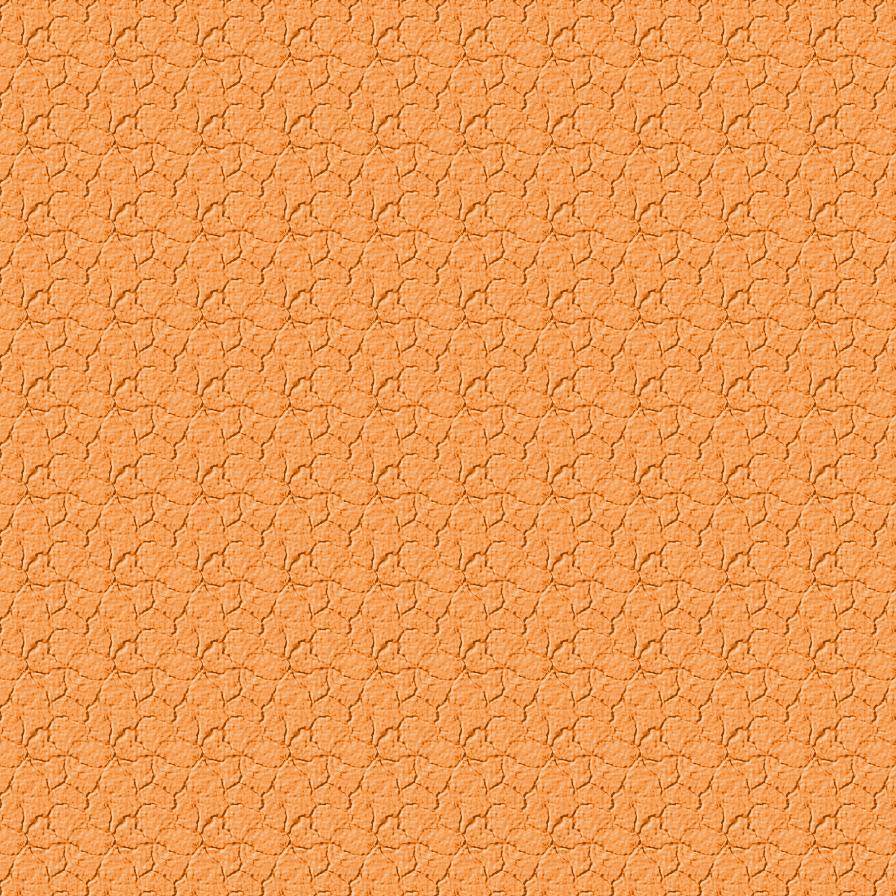
This texture is drawn by a Shadertoy shader. Its source:

```glsl
const float REPEATS = 10.24;
const vec3 GROOVE = vec3(0.54, 0.26, 0.05);
const vec3 BROWN = vec3(0.79, 0.40, 0.06);
const vec3 ORANGE = vec3(0.94, 0.505, 0.14);
const vec3 PEACH = vec3(0.975, 0.735, 0.525);

vec2 hash2(vec2 p) {
    vec2 k = vec2(dot(p, vec2(127.1, 311.7)), dot(p, vec2(269.5, 183.3)));
    return fract(sin(k) * 43758.55);
}

// Lattice index wrapped to the repeating tile
vec2 wrapCell(vec2 cell, float count) {
    return floor(mod(cell + 0.5, count));
}

float cornerSlope(vec2 cell, vec2 corner, vec2 f, float count, float seed) {
    vec2 h = hash2(wrapCell(cell + corner, count) + seed);
    float angle = 6.2832 * h.x;
    return dot(vec2(cos(angle), sin(angle)), f - corner);
}

// Gradient noise with a whole number of cells per tile
float gradientNoise(vec2 tile, float count, float seed) {
    vec2 p = tile * count;
    vec2 i = floor(p);
    vec2 f = p - i;
    vec2 u = f * f * f * (f * (f * 6.0 - 15.0) + 10.0);
    float low = mix(cornerSlope(i, vec2(0, 0), f, count, seed),
                    cornerSlope(i, vec2(1, 0), f, count, seed), u.x);
    float high = mix(cornerSlope(i, vec2(0, 1), f, count, seed),
                     cornerSlope(i, vec2(1, 1), f, count, seed), u.x);
    return mix(low, high, u.y);
}

// Jittered site, with rows staggered so that borders do not line up
vec2 siteOffset(vec2 cell, vec2 neighbour, vec2 f, float count, float seed) {
    vec2 id = wrapCell(cell + neighbour, count);
    float stagger = mod(id.y, 3.0) / 3.0 - 0.333;
    return neighbour + vec2(stagger, 0.0) + 0.17 + 0.66 * hash2(id + seed) - f;
}

// Distance to the nearest border between plates, in tile units
float borderDistance(vec2 tile, float count, float seed) {
    vec2 p = tile * count;
    vec2 cell = floor(p);
    vec2 f = p - cell;
    vec2 nearest = vec2(8.0);
    for (int y = -1; y <= 1; y++)
    for (int x = -1; x <= 1; x++) {
        vec2 site = siteOffset(cell, vec2(x, y), f, count, seed);
        if (dot(site, site) < dot(nearest, nearest)) nearest = site;
    }
    float border = 8.0;
    for (int y = -2; y <= 2; y++)
    for (int x = -2; x <= 2; x++) {
        vec2 site = siteOffset(cell, vec2(x, y), f, count, seed);
        vec2 across = site - nearest;
        if (dot(across, across) > 0.0001)
            border = min(border, dot(0.5 * (site + nearest), normalize(across)));
    }
    return border / count;
}

vec2 warp(vec2 tile, float count, float amount, float seed) {
    return amount * vec2(gradientNoise(tile, count, seed),
                         gradientNoise(tile, count, seed + 17.0));
}

// Depth of the main cracks and of the faint hairlines
float crackDepth(vec2 tile) {
    vec2 bent = tile + warp(tile, 3.0, 0.13, 3.0) + warp(tile, 7.0, 0.05, 9.0)
              + warp(tile, 16.0, 0.03, 13.0);
    float strength = clamp(0.75 + 1.1 * gradientNoise(tile, 4.0, 31.0), 0.3, 1.0);
    float mainCrack = 1.0 - smoothstep(0.0, 0.03, borderDistance(bent, 3.0, 11.0));
    float patches = smoothstep(-0.2, 0.25, gradientNoise(tile, 4.0, 43.0));
    float hairline = 1.0 - smoothstep(0.0, 0.02, borderDistance(bent, 6.0, 23.0));
    return max(mainCrack * strength, 0.4 * hairline * patches);
}

float surfaceHeight(vec2 tile) {
    float grain = 0.85 * gradientNoise(tile, 9.0, 51.0)
                + 0.7 * gradientNoise(tile, 19.0, 67.0)
                + 0.65 * gradientNoise(tile, 34.0, 71.0);
    return grain - 1.5 * crackDepth(tile);
}

vec3 clayColor(float light) {
    vec3 color = mix(ORANGE, PEACH, clamp(0.5 + 0.5 * light, 0.0, 1.3));
    color = mix(color, BROWN, smoothstep(0.65, 1.2, -light));
    return mix(color, GROOVE, smoothstep(1.2, 2.0, -light));
}

void mainImage(out vec4 fragColor, in vec2 fragCoord) {
    vec2 uv = fragCoord / iResolution.xy;
    vec2 tile = vec2(uv.x, 1.0 - uv.y) * REPEATS;

    // Relief lit from the upper left
    vec2 lightStep = vec2(0.0095, 0.0095);
    float slope = surfaceHeight(tile + lightStep) - surfaceHeight(tile - lightStep);
    float mottling = 0.35 * gradientNoise(tile, 4.0, 83.0);
    float light = 1.35 * slope + mottling - 0.95 * crackDepth(tile) + 0.1;

    fragColor = vec4(clamp(clayColor(light), 0.0, 1.0), 1.0);
}
```
